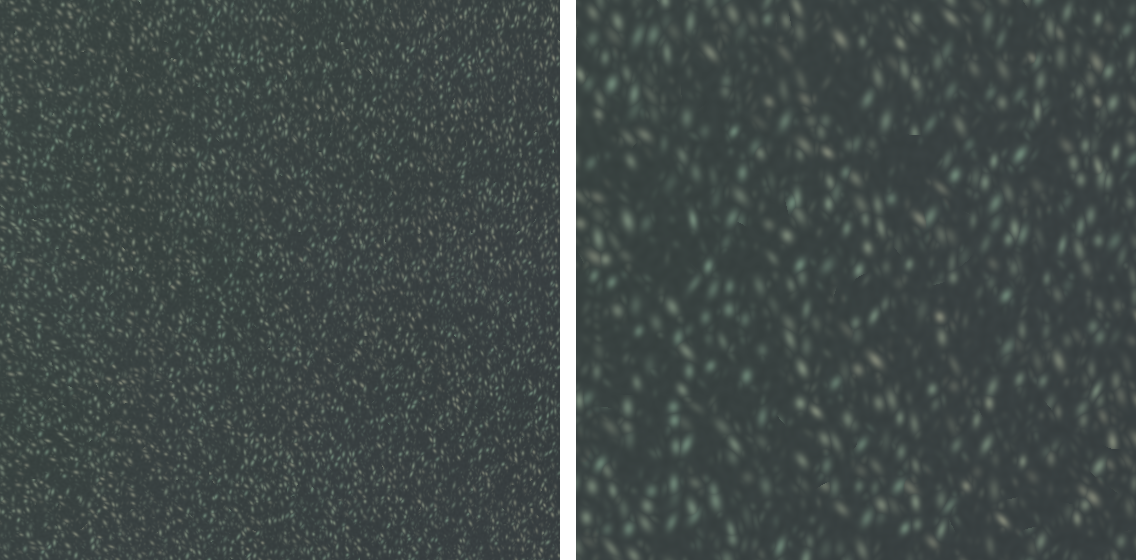
Left: the whole. Right: its middle third, enlarged.
Write a three.js fragment shader that draws this texture.

```glsl
// Dark green-grey speckled surface with soft, short, pale flecks.
#define BASE_COLOR vec3(0.223, 0.263, 0.254)
#define SHADE_COLOR vec3(0.216, 0.242, 0.250)
#define FLECK_GREEN vec3(0.43, 0.53, 0.47)
#define FLECK_WARM vec3(0.50, 0.52, 0.46)
#define FLECK_CELLS 75.0
#define FLECK_SHARE 0.52
#define FLECK_RADII vec2(0.41, 0.25)
#define DUST_CELLS 112.0
#define DUST_STRENGTH 0.30
#define LEFT_ANGLE 2.05
#define RIGHT_ANGLE 1.35
#define ANGLE_SPREAD 1.7

varying vec2 vUv;

vec3 hash3(vec2 p) {
  vec3 q = fract(p.xyx * vec3(0.1031, 0.1030, 0.0973));
  q += dot(q, q.yxz + 33.33);
  return fract((q.xxy + q.yzz) * q.zyx);
}

vec2 gradientAt(vec2 cell) {
  float angle = 6.2832 * hash3(cell).x;
  return vec2(cos(angle), sin(angle));
}

float gradientNoise(vec2 p) {
  vec2 i = floor(p);
  vec2 f = fract(p);
  vec2 u = f * f * f * (f * (f * 6.0 - 15.0) + 10.0);
  vec2 e = vec2(1.0, 0.0);
  float low = mix(dot(gradientAt(i), f),
                  dot(gradientAt(i + e), f - e), u.x);
  float high = mix(dot(gradientAt(i + e.yx), f - e.yx),
                   dot(gradientAt(i + 1.0), f - 1.0), u.x);
  return mix(low, high, u.y);
}

// Scattered soft ellipses: x is the coverage, y the tint of the strongest fleck.
vec2 flecks(vec2 p, float share, float lean, float seed) {
  vec2 home = floor(p);
  vec2 strongest = vec2(0.0, 0.5);
  for (int j = -1; j <= 1; j++) {
    for (int i = -1; i <= 1; i++) {
      vec2 cell = home + vec2(float(i), float(j));
      vec3 place = hash3(cell + seed);
      vec3 look = hash3(cell + seed + 57.3);
      vec2 offset = p - cell - 0.1 - 0.8 * place.xy;

      float angle = lean + (look.x - 0.5) * ANGLE_SPREAD;
      vec2 axis = vec2(cos(angle), sin(angle));
      vec2 local = vec2(dot(offset, axis), dot(offset, vec2(-axis.y, axis.x)));
      local /= FLECK_RADII * vec2(0.7 + 0.55 * look.y, 0.85 + 0.3 * look.z);

      float glow = exp(-dot(local, local));
      float brightness = 0.25 + 0.75 * fract(look.z * 7.0 + look.y);
      float amount = glow * brightness * step(place.z, share);
      if (amount > strongest.x) strongest = vec2(amount, look.x);
    }
  }
  return strongest;
}

void main() {
  // Flecks grow finer towards the right and the bottom.
  vec2 away = vec2(vUv.x, 1.0 - vUv.y);
  vec2 p = vUv + vec2(0.2, -0.1) * away * away;
  float lean = mix(LEFT_ANGLE, RIGHT_ANGLE, vUv.x);

  // Base: broad shading plus a faint fine grain.
  float cloud = gradientNoise(vUv * 3.5 + 4.7);
  float shade = smoothstep(0.1, 1.5, away.x + away.y * 0.6 + cloud * 0.5);
  vec3 color = mix(BASE_COLOR, SHADE_COLOR, shade);
  color *= 1.0 + 0.05 * cloud + 0.06 * gradientNoise(p * 150.0);

  // Flecks gather in loose clusters over weak dust.
  float share = FLECK_SHARE + 0.35 * gradientNoise(p * 13.0);
  vec2 fleck = flecks(p * FLECK_CELLS, share, lean, 11.0);
  vec2 dust = flecks(p * DUST_CELLS, 0.5, lean, 131.0);
  float warmth = clamp(fleck.y + 0.8 * gradientNoise(vUv * 6.0 + 21.0), 0.0, 1.0);
  vec3 fleckColor = mix(FLECK_GREEN, FLECK_WARM, warmth);
  color = mix(color, fleckColor, max(fleck.x, dust.x * DUST_STRENGTH));

  gl_FragColor = vec4(color, 1.0);
}
```
